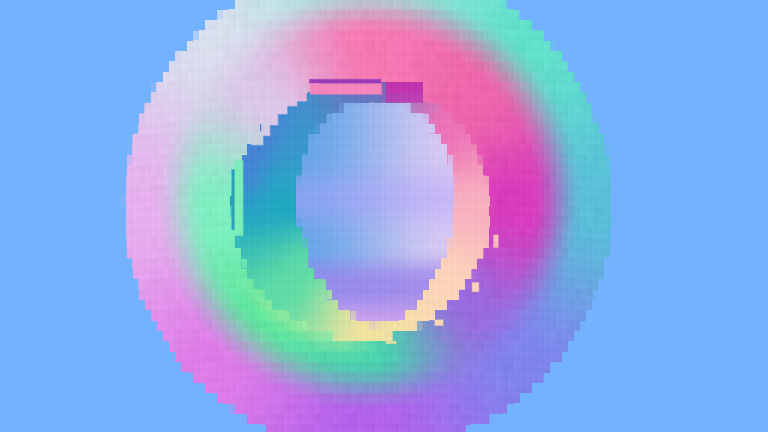
A Shadertoy shader for this texture map:

```glsl
const float TAU = 6.2831853;
const vec3 SKY = vec3(0.45, 0.70, 1.0);

// Palettes run counter-clockwise from the right, one colour per 45 degrees
const vec3 RIM[8] = vec3[8](
    vec3(0.35, 0.75, 0.85), vec3(0.38, 0.88, 0.79), vec3(0.62, 0.91, 0.87), vec3(0.85, 0.87, 0.93),
    vec3(0.90, 0.69, 0.93), vec3(0.87, 0.49, 0.91), vec3(0.70, 0.38, 0.92), vec3(0.50, 0.52, 0.93));
const vec3 CREST[8] = vec3[8](
    vec3(0.85, 0.23, 0.74), vec3(0.93, 0.40, 0.67), vec3(0.96, 0.47, 0.70), vec3(0.86, 0.78, 0.91),
    vec3(0.50, 0.94, 0.76), vec3(0.37, 0.90, 0.62), vec3(0.28, 0.83, 0.68), vec3(0.60, 0.42, 0.87));
const vec3 WALL[8] = vec3[8](
    vec3(0.97, 0.69, 0.75), vec3(0.93, 0.45, 0.72), vec3(0.40, 0.46, 0.75), vec3(0.23, 0.59, 0.80),
    vec3(0.13, 0.66, 0.76), vec3(0.37, 0.86, 0.65), vec3(0.94, 0.89, 0.62), vec3(0.99, 0.83, 0.73));

float hash(vec2 p) {
    return fract(sin(dot(p, vec2(127.1, 311.7))) * 43758.5453);
}

vec3 wheel(vec3 palette[8], float angle) {
    float t = fract(angle / TAU) * 8.0;
    int i = int(t);
    return mix(palette[i % 8], palette[(i + 1) % 8], smoothstep(0.0, 1.0, fract(t)));
}

// Stair-step a position, with ramps one pixel wide between the steps
vec2 snap(vec2 p, vec2 cell, float px) {
    vec2 g = p / cell;
    vec2 ramp = smoothstep(1.0 - px / cell, vec2(1.0), fract(g));
    return (floor(g) + ramp) * cell;
}

float cover(float d, float px) {
    return smoothstep(px, -px, d);
}

float box(vec2 p, vec2 halfSize) {
    vec2 d = abs(p) - halfSize;
    return max(d.x, d.y);
}

vec3 chip(vec3 base, vec2 p, vec2 halfSize, vec3 tint, float px) {
    return mix(base, tint, cover(box(p, halfSize), px));
}

// Negative inside the egg-shaped opening
float egg(vec2 p, vec2 radii) {
    p.x /= 1.0 + 0.5 * p.y;
    return (length(p / radii) - 1.0) * radii.x;
}

vec3 torusColor(vec2 p) {
    float a = atan(p.y, p.x), r = length(p);
    float outer = smoothstep(0.375, 0.50, r - 0.02 * sin(a));
    vec3 col = mix(wheel(CREST, a), wheel(RIM, a), outer);
    float glow = smoothstep(0.37, 0.29, r) * smoothstep(-0.12, -0.27, p.y) * smoothstep(0.05, -0.08, p.x);
    return mix(col, vec3(0.85, 0.95, 0.60), 0.6 * glow);
}

vec3 wallColor(vec2 p) {
    vec3 col = wheel(WALL, atan(p.y, p.x));
    float shade = smoothstep(0.20, 0.30, length(p)) * smoothstep(-0.12, -0.25, p.x) * smoothstep(-0.06, 0.10, p.y);
    return mix(col, vec3(0.30, 0.49, 0.85), 0.8 * shade);
}

vec3 holeColor(vec2 p) {
    vec3 col = mix(vec3(0.40, 0.65, 0.91), vec3(0.85, 0.79, 0.95), smoothstep(-0.19, 0.19, p.x));
    float violet = exp(-pow((p.y - 0.03) / 0.06, 2.0));
    col = mix(col, vec3(0.70, 0.63, 0.99), 0.45 * violet);
    col = mix(col, vec3(0.61, 0.52, 0.92), 0.85 * smoothstep(-0.08, -0.17, p.y));
    return mix(col, vec3(0.79, 0.63, 0.93), smoothstep(-0.18, -0.26, p.y));
}

void mainImage(out vec4 fragColor, in vec2 fragCoord) {
    float px = 1.0 / iResolution.y;
    vec2 p = (fragCoord - 0.5 * iResolution.xy) * px - vec2(-0.035, 0.023);

    // Blocky coordinates and uneven edges
    vec2 cell = vec2(0.014, 0.024);
    vec2 q = snap(p, cell, px) + 0.5 * cell;
    float grain = hash(floor(p / cell)) - 0.5;
    float jitter = 0.007 * grain;
    vec2 soft = mix(p, q, 0.5);

    // Nested regions: sky, torus, inner wall, hole
    vec3 torus = torusColor(soft) + 0.02 * grain;
    vec3 col = mix(SKY, torus, cover(length(q) - 0.565 + jitter, px));
    float wall = cover(length(q - vec2(-0.016, -0.007)) - 0.300 + jitter, px);
    col = mix(col, wallColor(mix(p, q, 0.2)), wall);
    vec2 eye = vec2(0.019, -0.012);
    float hole = cover(egg(q - eye, vec2(0.181, 0.259)) + jitter, px);
    col = mix(col, holeColor(p - eye), hole);

    // Torn strips along the top and left of the wall
    col = chip(col, p - vec2(-0.055, 0.289), vec2(0.083, 0.005), vec3(0.60, 0.22, 0.72), px);
    col = chip(col, p - vec2(-0.053, 0.271), vec2(0.083, 0.013), vec3(0.96, 0.52, 0.74), px);
    col = chip(col, q - vec2(0.080, 0.270), vec2(0.044, 0.019), vec3(0.76, 0.20, 0.69), px);
    col = chip(col, p - vec2(-0.313, 0.015), vec2(0.005, 0.070), vec3(0.15, 0.63, 0.72), px);
    col = chip(col, p - vec2(-0.301, 0.018), vec2(0.010, 0.087), vec3(0.48, 0.93, 0.73), px);

    // Loose chips: crest colours at upper left, wall colours at lower right
    for (int i = 0; i < 6; i++) {
        float k = float(i), rnd = hash(vec2(k, 4.0));
        float a = 2.12 + 0.095 * k;
        vec2 at = (0.298 + 0.014 * rnd) * vec2(cos(a), sin(a));
        col = chip(col, p - at, vec2(0.010 + 0.012 * rnd, 0.016), wheel(CREST, a), px);
    }
    for (int i = 0; i < 4; i++) {
        float k = float(i), a = -0.27 - 0.38 * k;
        vec2 at = (0.305 + 0.005 * k) * vec2(cos(a), sin(a));
        col = chip(col, p - at, vec2(0.006 + 0.002 * k, 0.015 - 0.004 * k), wheel(WALL, a), px);
    }

    // Faint woven scan lines over the object
    float weave = sin(p.x * 450.0) + sin((p.y + 0.1 * p.x * p.x) * 262.0);
    col += 0.006 * weave * cover(length(q) - 0.565 + jitter, px);
    fragColor = vec4(clamp(col, 0.0, 1.0), 1.0);
}
```
